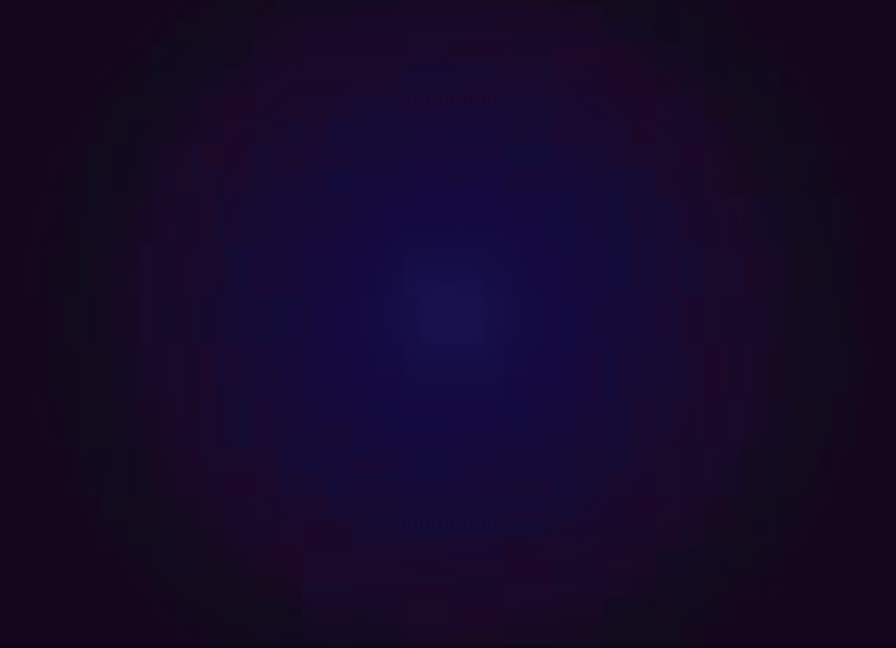
This background is drawn by a Shadertoy shader. Its source:

```glsl
// A dim indigo glow fading through violet into near-black plum.
// A radial colour ramp is sampled on coarse blocks and strips, with
// hashed tint shifts that give the soft stepped look of compressed video.

const vec2  GLOW_CENTRE = vec2(0.505, 0.518);   // fraction of the canvas
const float BLOCK = 0.0777;                     // block side, canvas heights
const float STEP_AMOUNT = 0.6;                  // smooth 0 .. stepped 1
const float RADIUS_JITTER = 0.035;
const float TINT_AMOUNT = 0.013;
const float STITCH_OFFSET = 0.327;              // faint dashes above and below
const float STITCH_PERIOD = 0.0095;

const vec3 CORE   = vec3(0.088, 0.060, 0.290);
const vec3 INDIGO = vec3(0.078, 0.040, 0.255);
const vec3 VIOLET = vec3(0.085, 0.038, 0.200);
const vec3 PLUM   = vec3(0.100, 0.035, 0.160);
const vec3 SHADE  = vec3(0.070, 0.040, 0.115);
const vec3 RIM    = vec3(0.084, 0.022, 0.112);

float hash(vec2 p) {
    vec3 q = fract(vec3(p.xyx) * 0.1031);
    q += dot(q, q.yzx + 33.33);
    return fract((q.x + q.y) * q.z);
}

// Colour against distance from the glow centre
vec3 glowRamp(float r) {
    vec3 c = mix(CORE, INDIGO, smoothstep(0.02, 0.15, r));
    c = mix(c, VIOLET, smoothstep(0.12, 0.35, r));
    c = mix(c, PLUM,   smoothstep(0.30, 0.45, r));
    c = mix(c, SHADE,  smoothstep(0.45, 0.56, r));
    return mix(c, RIM, smoothstep(0.58, 0.67, r));
}

// Strips lie across the gradient: upright at the sides, flat above and below
vec2 cellSize(vec2 offset) {
    vec2 a = abs(offset);
    if (a.x > 1.7 * a.y) return BLOCK * vec2(0.25, 1.0);
    if (a.y > 1.7 * a.x) return BLOCK * vec2(2.0, 0.25);
    return BLOCK * vec2(0.5);
}

vec3 background(vec2 p, vec2 centre) {
    // The direction is chosen per block so strips never split a block
    vec2 block = floor(p / BLOCK);
    vec2 size = cellSize((block + 0.5) * BLOCK - centre);
    vec2 cell = floor(p / size);
    float cellNoise = hash(cell + 17.0);
    float blockNoise = hash(block + 71.0);

    // Stepped radius, steadier near the core
    float smoothR = length(p - centre);
    float steppedR = length((cell + 0.5) * size - centre);
    float r = mix(smoothR, steppedR, STEP_AMOUNT);
    r += (0.6 * cellNoise + 0.4 * blockNoise - 0.5) * RADIUS_JITTER
       * smoothstep(0.05, 0.25, smoothR);
    vec3 colour = glowRamp(r);

    // Warm and cool chroma patches, strongest in the middle rings
    float ring = smoothstep(0.1, 0.3, r) * (1.0 - smoothstep(0.52, 0.65, r));
    float tint = (0.5 * cellNoise + 0.5 * hash(block + 5.0) - 0.5) * TINT_AMOUNT;
    colour += vec3(2.0, -0.8, -1.2) * tint * ring;

    // Slightly lighter square at the core
    vec2 d = abs(p - centre);
    float square = 1.0 - smoothstep(0.045, 0.051, max(d.x, d.y));
    colour += vec3(0.002, 0.008, 0.008) * square;

    // Short rows of faint dashes
    float row = 1.0 - smoothstep(0.002, 0.005, abs(d.y - STITCH_OFFSET));
    float span = 1.0 - smoothstep(0.07, 0.10, d.x);
    float dash = smoothstep(0.35, 0.65, abs(fract(p.x / STITCH_PERIOD) * 2.0 - 1.0));
    colour += vec3(0.012, 0.010, 0.018) * row * span * (dash - 0.5);

    // Thin dark line along the bottom
    return colour * mix(0.75, 1.0, smoothstep(0.004, 0.010, p.y));
}

void mainImage(out vec4 fragColor, in vec2 fragCoord) {
    vec2 centre = GLOW_CENTRE * iResolution.xy / iResolution.y;
    vec3 sum = vec3(0.0);
    // Four samples per pixel soften the block edges
    for (int i = 0; i < 4; i++) {
        vec2 shift = vec2(float(i & 1), float(i >> 1)) * 0.5 - 0.25;
        sum += background((fragCoord + shift) / iResolution.y, centre);
    }
    fragColor = vec4(sum * 0.25, 1.0);
}
```
